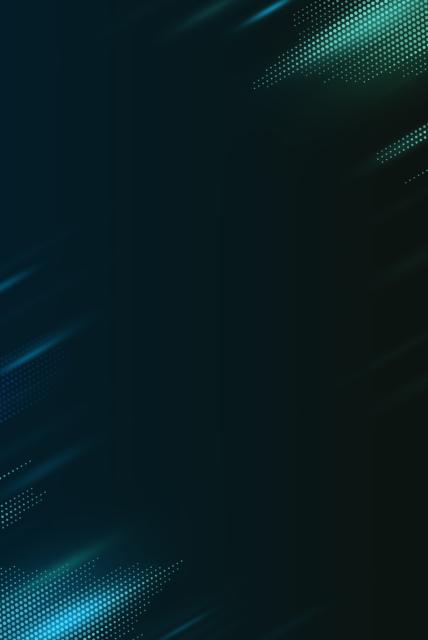
This background is drawn by a Shadertoy shader. Its source:

```glsl
// Dark teal backdrop with slanted light streaks and halftone dots in two corners.
// Everything slanted lives in a rotated frame: x runs along the streaks, y across.
// Dot fields are ragged wedges of rows; streaks are stretched Gaussian glows.

#define SLANT 0.5236        // streak angle in radians
#define PITCH 0.0115        // dot spacing, canvas widths
#define RAGGED 0.09         // random shift of the row ends
#define DOT_MIN 0.15        // dot radius at a row end, in pitches
#define DOT_MAX 0.34        // dot radius deep in a field, in pitches
#define FAINT_COUNT 16      // random streaks per corner
#define FAINT_GAIN 0.055    // brightness of the random streaks

const vec3 NAVY   = vec3(0.012, 0.110, 0.152);
const vec3 MIDDLE = vec3(0.022, 0.098, 0.115);
const vec3 SOOT   = vec3(0.048, 0.078, 0.066);
const vec3 TEAL   = vec3(0.10, 0.46, 0.44);
const vec3 GREEN  = vec3(0.05, 0.30, 0.22);
const vec3 AZURE  = vec3(0.02, 0.46, 0.62);
const vec3 MINT   = vec3(0.50, 0.93, 0.85);
const vec3 ICE    = vec3(0.42, 0.88, 0.93);
const vec3 INDIGO = vec3(0.03, 0.22, 0.55);

float hash(float n) {
    return fract(sin(n * 12.9898 + 4.137) * 43758.547);
}

// Canvas position to streak frame
vec2 slant(vec2 p) {
    float c = cos(SLANT), s = sin(SLANT);
    return vec2(c * p.x + s * p.y, c * p.y - s * p.x);
}

// Elongated glow around a canvas position; size = (length, thickness)
float streak(vec2 q, vec2 center, vec2 size) {
    vec2 d = (q - slant(center)) / size;
    return exp(-dot(d, d));
}

// Wedge of dot rows: tip in the streak frame, side = +1 or -1 toward its body
float dotField(vec2 q, vec2 tip, float halfWidth, float slope, float side) {
    float row = floor(q.y / PITCH);
    float stagger = 0.5 * mod(row, 2.0);
    float column = floor(q.x / PITCH + stagger);
    vec2 center = (vec2(column - stagger, row) + 0.5) * PITCH;
    float across = abs(center.y - tip.y);
    float shift = RAGGED * hash(row) * min(across / 0.03, 1.0);
    float depth = side * (center.x - tip.x) - slope * across - shift;
    float fade = smoothstep(0.0, 0.22, depth);
    float radius = PITCH * mix(DOT_MIN, DOT_MAX, fade);
    float pixel = 0.7 / iResolution.x;
    float disc = 1.0 - smoothstep(radius - pixel, radius + pixel, length(q - center));
    float gain = mix(0.6, 1.0, hash(row + 31.0)) * mix(0.65, 1.0, fade);
    return disc * gain * step(0.0, depth) * step(across, halfWidth);
}

// Random faint streaks along the two edges that meet at the lower left
float faintStreaks(vec2 p, float seed) {
    vec2 q = slant(p);
    float sum = 0.0;
    for (int i = 0; i < FAINT_COUNT; i++) {
        float k = float(i) * 3.0 + seed;
        float along = 2.0 * (float(i) + hash(k)) / float(FAINT_COUNT) - 1.0;
        vec2 center = vec2(0.65 * max(along, 0.0), 0.95 * max(-along, 0.0));
        center += 0.07 * hash(k + 1.0) * vec2(cos(SLANT), sin(SLANT));
        vec2 size = vec2(0.08 + 0.08 * hash(k + 2.0), 0.007 + 0.012 * hash(k + 0.5));
        sum += streak(q, center, size) * (0.4 + 0.6 * hash(k + 1.5));
    }
    return sum;
}

void mainImage(out vec4 fragColor, in vec2 fragCoord) {
    // Canvas 1 wide and 1.5 high
    vec2 p = fragCoord / iResolution.xy * vec2(1.0, 1.5);
    vec2 q = slant(p);

    // Backdrop
    vec3 color = mix(NAVY, MIDDLE, smoothstep(0.0, 0.5, p.x));
    color = mix(color, SOOT, smoothstep(0.4, 1.0, p.x));

    // Faint streaks in both corners
    color += AZURE * FAINT_GAIN * faintStreaks(p, 5.0);
    color += TEAL * FAINT_GAIN * faintStreaks(vec2(1.0, 1.5) - p, 71.0);

    // Upper right glows
    color += TEAL * 0.75 * streak(q, vec2(0.88, 1.455), vec2(0.17, 0.034));
    color += GREEN * 0.55 * streak(q, vec2(0.97, 1.42), vec2(0.22, 0.09));
    color += AZURE * 0.80 * streak(q, vec2(0.635, 1.480), vec2(0.058, 0.007));
    color += TEAL * 0.25 * streak(q, vec2(0.50, 1.48), vec2(0.09, 0.012));
    color += TEAL * 0.25 * streak(q, vec2(0.95, 1.165), vec2(0.09, 0.015));

    // Lower left glows
    color += AZURE * 0.85 * streak(q, vec2(0.155, 0.040), vec2(0.14, 0.030));
    color += AZURE * 0.35 * streak(q, vec2(0.06, 0.06), vec2(0.22, 0.09));
    color += GREEN * 0.50 * streak(q, vec2(0.14, 0.165), vec2(0.11, 0.016));
    color += AZURE * 0.30 * streak(q, vec2(0.42, 0.025), vec2(0.07, 0.006));
    color += AZURE * 0.15 * streak(q, vec2(0.10, 0.40), vec2(0.10, 0.014));

    // Left edge glows
    color += AZURE * 0.40 * streak(q, vec2(0.06, 0.660), vec2(0.075, 0.007));
    color += AZURE * 0.14 * streak(q, vec2(0.10, 0.690), vec2(0.10, 0.014));
    color += AZURE * 0.40 * streak(q, vec2(0.0, 0.825), vec2(0.07, 0.009));

    // Dots: upper right, lower left, then the blue patch
    float mint = dotField(q, vec2(1.147, 0.826), 0.185, 1.75, 1.0);
    mint = max(mint, dotField(q, vec2(1.32, 0.530), 0.018, 0.5, 1.0));
    mint = max(mint, dotField(q, vec2(1.355, 0.455), 0.006, 0.5, 1.0));
    float ice = dotField(q, vec2(0.476, -0.054), 0.215, 1.65, -1.0);
    ice = max(ice, dotField(q, vec2(0.275, 0.250), 0.030, 0.9, -1.0));
    ice = max(ice, dotField(q, vec2(0.280, 0.331), 0.006, 0.5, -1.0));
    float blue = dotField(q, vec2(0.482, 0.502), 0.070, 0.4, -1.0);
    color = mix(color, MINT, 0.88 * mint);
    color = mix(color, mix(ICE, MINT, smoothstep(0.2, 0.45, p.x)), 0.88 * ice);
    color = mix(color, INDIGO, 0.65 * blue);

    fragColor = vec4(clamp(color, 0.0, 1.0), 1.0);
}
```
